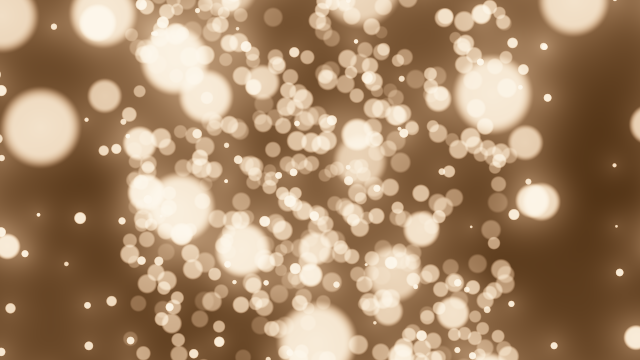
A Shadertoy shader for this background:

```glsl
#define BASE_LIGHT 0.47
#define LIGHT_LIMIT 5.0
#define GLOW_LARGE 0.30
#define GLOW_MEDIUM 0.20
#define GLOW_SMALL 0.08
#define CROWD_HALF_WIDTH 0.53
#define FILM_GAIN vec3(1.0, 0.73, 0.56)
#define FILM_TOE vec3(0.0, 0.06, 0.13)

// Scattered discs of one kind; lengths are in canvas heights
struct Layer {
    float cell;       // grid pitch
    int count;        // candidates per cell
    vec2 radius;      // smallest, largest
    vec2 power;       // dimmest, brightest
    float blur;       // edge softness relative to the radius
    float glow;       // halo strength relative to the power
    float keep;       // share of candidates shown
    float halfWidth;  // horizontal extent from the centre
    float seed;
};

vec4 hash4(vec3 p) {
    vec4 q = fract(p.xyzx * vec4(0.1031, 0.1030, 0.0973, 0.1099));
    q += dot(q, q.wzxy + 33.33);
    return fract((q.xxyz + q.yzzw) * q.zywx);
}

// Uneven density that gathers discs into loose clumps
float clumping(vec2 p) {
    return 0.7 + 0.4 * sin(11.0 * p.x + 3.0 * sin(5.0 * p.y))
                     * sin(13.0 * p.y + 2.0 * sin(6.0 * p.x));
}

float discLight(vec2 p, Layer layer) {
    vec2 home = floor(p / layer.cell);
    float light = 0.0;
    for (int y = -1; y <= 1; y++)
    for (int x = -1; x <= 1; x++)
    for (int i = 0; i < layer.count; i++) {
        vec2 id = home + vec2(x, y);
        vec4 rnd = hash4(vec3(id, layer.seed + float(i)));
        vec2 centre = (id + rnd.xy) * layer.cell;
        float chance = fract(rnd.z * 57.0 + rnd.w * 31.0);
        if (abs(centre.x) > layer.halfWidth || chance > layer.keep * clumping(centre)) continue;

        float dist = length(p - centre);
        float radius = mix(layer.radius.x, layer.radius.y, rnd.z);
        float edge = max(layer.blur * radius, 0.8 / iResolution.y);
        float disc = 1.0 - smoothstep(radius - edge, radius + edge, dist);
        float halo = pow(max(1.0 - dist / layer.cell, 0.0), 3.0);
        light += mix(layer.power.x, layer.power.y, rnd.w) * (disc + layer.glow * halo);
    }
    return light;
}

// Slow brown shading, darker towards the sides at mid height
float backdropLight(vec2 p) {
    float drift = 0.06 * sin(3.1 * p.x + 1.3 * sin(2.7 * p.y))
                + 0.05 * sin(4.3 * p.y - 2.2 * p.x + 1.0);
    float sideShade = smoothstep(0.35, 0.9, abs(p.x)) * exp(-14.0 * p.y * p.y);
    return BASE_LIGHT + drift - 0.12 * sideShade;
}

void mainImage(out vec4 fragColor, in vec2 fragCoord) {
    vec2 p = (fragCoord - 0.5 * iResolution.xy) / iResolution.y;

    Layer large = Layer(0.36, 1, vec2(0.058, 0.105), vec2(1.0, 3.2),
                        0.24, GLOW_LARGE, 1.3, 2.0, 11.0);
    Layer medium = Layer(0.20, 1, vec2(0.022, 0.050), vec2(1.4, 3.2),
                         0.22, GLOW_MEDIUM, 0.85, 2.0, 23.0);
    Layer crowd = Layer(0.12, 8, vec2(0.016, 0.027), vec2(0.25, 1.45),
                        0.17, 0.0, 0.93, CROWD_HALF_WIDTH, 37.0);
    Layer small = Layer(0.15, 2, vec2(0.003, 0.016), vec2(2.0, 3.4),
                        0.20, GLOW_SMALL, 0.85, 2.0, 59.0);

    float light = backdropLight(p) + discLight(p, large) + discLight(p, medium)
                + discLight(p, crowd) + discLight(p, small);

    // Soft ceiling, then a warm film response
    light /= pow(1.0 + pow(light / LIGHT_LIMIT, 4.0), 0.25);
    vec3 exposure = max(light * FILM_GAIN - FILM_TOE, 0.0);
    fragColor = vec4(1.0 - exp(-exposure), 1.0);
}
```
